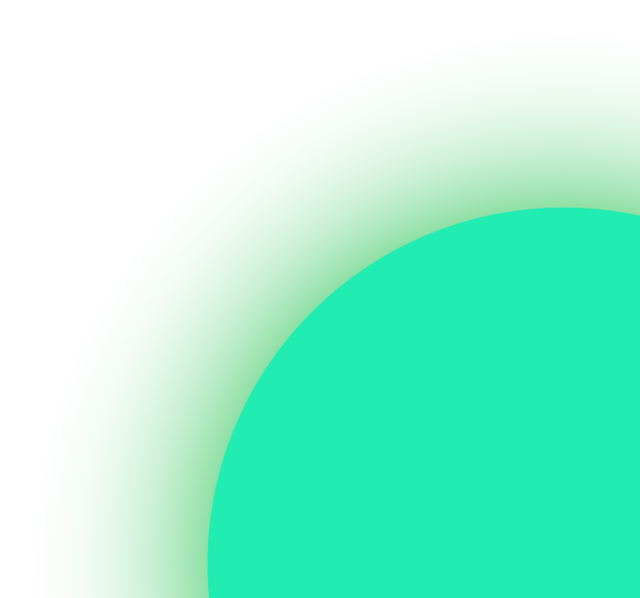
This background is drawn by a WebGL 2 fragment shader. Its source:

```glsl
#version 300 es
precision highp float;

uniform vec2 u_resolution;
out vec4 fragColor;

const vec3 PAPER = vec3(1.0);
const vec3 GLOW = vec3(0.56, 0.875, 0.645);
const vec3 DISC = vec3(0.128, 0.925, 0.698);

const vec2 DISC_CENTER = vec2(0.943, 0.057);
const float DISC_RADIUS = 0.596;
const float GLOW_REACH = 0.335;
const float GLOW_CURVE = 2.2;

float circleDistance(vec2 p, vec2 center, float radius) {
    return length(p - center) - radius;
}

// 1 at the rim, easing to 0 at the given reach
float glowAmount(float dist, float reach, float curve) {
    return pow(1.0 - clamp(dist / reach, 0.0, 1.0), curve);
}

// Antialiased coverage of the inside of a shape
float coverage(float dist, float pixel) {
    return 1.0 - smoothstep(-pixel, pixel, dist);
}

void main() {
    // Canvas height is one unit
    vec2 p = gl_FragCoord.xy / u_resolution.y;
    float pixel = 1.0 / u_resolution.y;
    float dist = circleDistance(p, DISC_CENTER, DISC_RADIUS);

    // Soft halo on white, then the solid disc
    vec3 color = mix(PAPER, GLOW, glowAmount(dist, GLOW_REACH, GLOW_CURVE));
    color = mix(color, DISC, coverage(dist, pixel));

    fragColor = vec4(color, 1.0);
}
```
